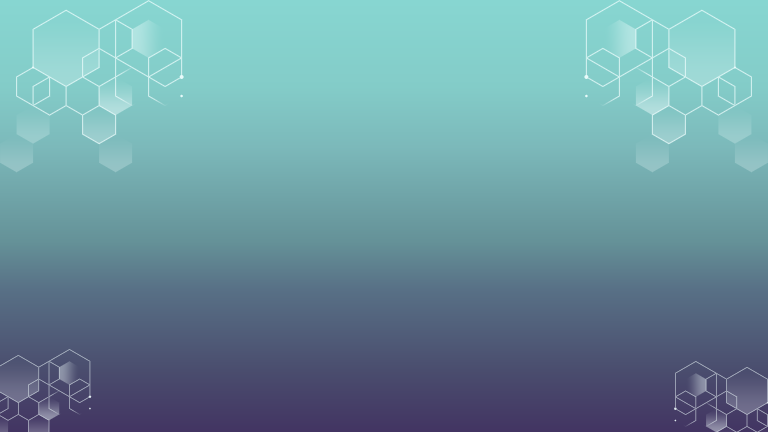
This background is drawn by a WebGL 2 fragment shader. Its source:

```glsl
#version 300 es
precision highp float;
// Teal to violet vertical gradient with clusters of fine hexagons in the corners.

#define CELL 0.0382        // half width of a small hexagon, in canvas heights
#define LOWER_SCALE 0.62   // size of the lower clusters
#define LINE_HALF 0.032    // half line width, in cells
#define LINE_ALPHA 0.72
#define INK vec3(0.95, 1.0, 1.0)

uniform vec2 u_resolution;
out vec4 outColor;

// Lattice steps: one half width across, half a side upwards.
const vec2 STEP = vec2(1.0, 0.57735);

// Outlined hexagons: lattice x, lattice y, size.
const vec3 OUTLINES[9] = vec3[9](
  vec3(0, 0, 2), vec3(5, 1, 2), vec3(-2, -4, 1),
  vec3(-1, -5, 1), vec3(1, -5, 1), vec3(2, -8, 1),
  vec3(2, -2, 1), vec3(6, -2, 1), vec3(3, 1, 1));

// Outlines that fade away to the right.
const vec2 FADING[3] = vec2[3](vec2(4, -4), vec2(6, -4), vec2(3, -5));

// Filled hexagons: lattice x, lattice y, size, opacity at the lower end.
const vec4 FILLS[6] = vec4[6](
  vec4(0, 0, 2, 0.25), vec4(3, -5, 1, 0.45), vec4(2, -8, 1, 0.28),
  vec4(-2, -8, 1, 0.25), vec4(-3, -11, 1, 0.25), vec4(3, -11, 1, 0.25));

// Dots: lattice x, lattice y, radius.
const vec3 DOTS[3] = vec3[3](
  vec3(7, -3, 0.12), vec3(7, -5, 0.075), vec3(-2, -2, 0.07));

vec3 background(float h) {
  vec3 c = mix(vec3(0.26, 0.205, 0.385), vec3(0.29, 0.30, 0.43), clamp(h / 0.14, 0.0, 1.0));
  c = mix(c, vec3(0.345, 0.44, 0.525), clamp((h - 0.14) / 0.19, 0.0, 1.0));
  c = mix(c, vec3(0.395, 0.57, 0.595), clamp((h - 0.33) / 0.11, 0.0, 1.0));
  c = mix(c, vec3(0.485, 0.725, 0.73), clamp((h - 0.44) / 0.22, 0.0, 1.0));
  c = mix(c, vec3(0.515, 0.80, 0.785), clamp((h - 0.66) / 0.14, 0.0, 1.0));
  return mix(c, vec3(0.53, 0.84, 0.82), clamp((h - 0.80) / 0.20, 0.0, 1.0));
}

// Signed distance to a hexagon with a corner on top.
float hexDistance(vec2 p, float size) {
  p = abs(p);
  return max(p.x, dot(p, vec2(0.5, 0.866025))) - size;
}

float coverage(float d, float pixel) {
  return clamp(0.5 - d / pixel, 0.0, 1.0);
}

// Area of a thin line that falls inside the pixel.
float stroke(float d, float pixel) {
  d = abs(d);
  return coverage(d - LINE_HALF, pixel) - coverage(d + LINE_HALF, pixel);
}

vec3 drawCluster(vec3 color, vec2 p, vec2 center, float scale) {
  float unit = CELL * scale;
  float pixel = 1.0 / (u_resolution.y * unit);
  vec2 q = (p - center) / unit;

  // Translucent fills, denser towards the bottom
  for (int i = 0; i < 6; i++) {
    vec4 f = FILLS[i];
    vec2 r = q - f.xy * STEP;
    float fade = smoothstep(1.2, -1.1, r.y / f.z);
    color = mix(color, INK, f.w * fade * coverage(hexDistance(r, f.z), pixel));
  }

  // One fill that dissolves sideways
  vec2 side = q - vec2(5, 1) * STEP;
  float sideFade = 0.4 * smoothstep(1.0, -0.9, side.x);
  color = mix(color, INK, sideFade * coverage(hexDistance(side, 1.0), pixel));

  // Outlines, joined so that shared edges stay even
  float ink = 0.0;
  for (int i = 0; i < 9; i++) {
    vec3 o = OUTLINES[i];
    ink = max(ink, stroke(hexDistance(q - o.xy * STEP, o.z), pixel));
  }
  for (int i = 0; i < 3; i++) {
    vec2 r = q - FADING[i] * STEP;
    ink = max(ink, stroke(hexDistance(r, 1.0), pixel) * smoothstep(0.3, -0.9, r.x));
  }
  ink *= LINE_ALPHA;

  // Dots
  for (int i = 0; i < 3; i++) {
    vec3 d = DOTS[i];
    ink = max(ink, 0.9 * coverage(length(q - d.xy * STEP) - d.z, pixel));
  }
  return mix(color, INK, ink);
}

void main() {
  vec2 p = gl_FragCoord.xy / u_resolution.y;
  float aspect = u_resolution.x / u_resolution.y;
  vec3 color = background(p.y);

  // Fold left and right; the lower right cluster sits a little deeper
  bool rightHalf = p.x > 0.5 * aspect;
  vec2 folded = vec2(min(p.x, aspect - p.x), p.y);
  vec2 lower = rightHalf ? vec2(0.0486, 0.095) : vec2(0.0424, 0.1227);
  color = drawCluster(color, folded, vec2(0.153, 0.888), 1.0);
  color = drawCluster(color, folded, lower, LOWER_SCALE);
  outColor = vec4(color, 1.0);
}
```
